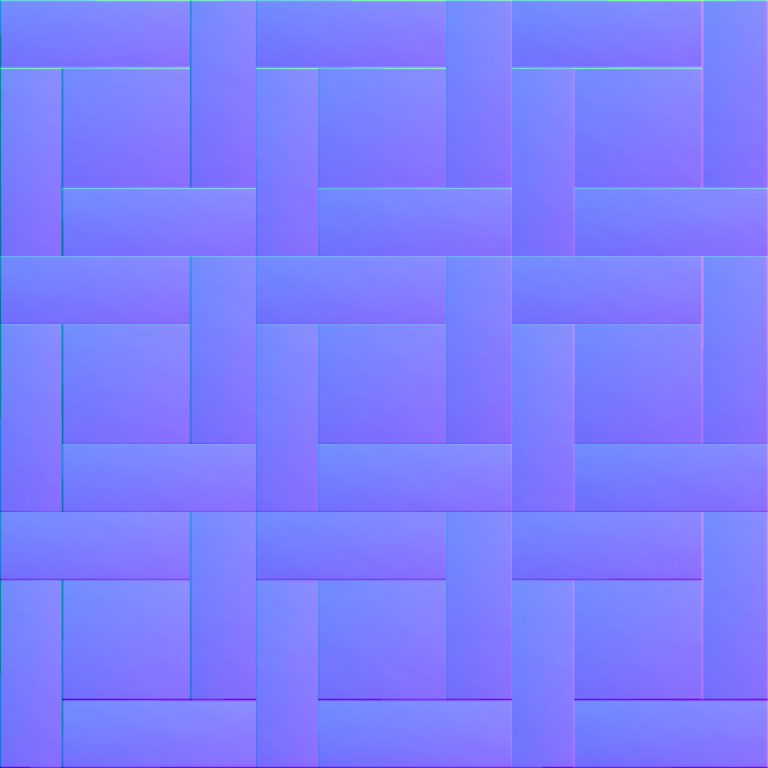
This texture map is drawn by a WebGL 1 fragment shader. Its source:

```glsl
precision highp float;

uniform vec2 u_resolution;

const float REPEATS = 3.0;
const float RIM_WIDTH = 0.0048;

float hash(vec2 p) {
  return fract(sin(dot(p, vec2(127.1, 311.7))) * 43758.5453);
}

float valueNoise(vec2 p) {
  vec2 i = floor(p);
  vec2 f = fract(p);
  f = f * f * (3.0 - 2.0 * f);
  float bottom = mix(hash(i), hash(i + vec2(1.0, 0.0)), f.x);
  float top = mix(hash(i + vec2(0.0, 1.0)), hash(i + vec2(1.0, 1.0)), f.x);
  return mix(bottom, top, f.y);
}

// Worn surface height with slightly diagonal streaks
float wearHeight(vec2 p) {
  vec2 q = vec2(p.x * 0.6 - p.y * 0.3, p.y + p.x * 0.45);
  float sum = 0.0;
  float gain = 0.5;
  for (int i = 0; i < 3; i++) {
    sum += gain * valueNoise(q);
    q = q * 2.1 + 7.3;
    gain *= 0.45;
  }
  return sum;
}

vec2 wearTilt(vec2 p, float stepSize) {
  float h = wearHeight(p);
  return vec2(h - wearHeight(p + vec2(stepSize, 0.0)),
              h - wearHeight(p + vec2(0.0, stepSize))) / stepSize;
}

// Pinwheel of four planks around a centre block: bounds as (min, max)
vec4 pieceBounds(vec2 p, vec2 lo, vec2 hi) {
  if (p.x < hi.x && p.y > hi.y) return vec4(0.0, hi.y, hi.x, 1.0);
  if (p.x > hi.x && p.y > lo.y) return vec4(hi.x, lo.y, 1.0, 1.0);
  if (p.x > lo.x && p.y < lo.y) return vec4(lo.x, 0.0, 1.0, lo.y);
  if (p.x < lo.x && p.y < hi.y) return vec4(0.0, 0.0, lo.x, hi.y);
  return vec4(lo, hi);
}

vec2 rimMask(vec2 edgeDistance, float width, float blur) {
  return 1.0 - smoothstep(vec2(width - blur), vec2(width + blur), edgeDistance);
}

// Rim strength changes halfway along a side
float rimStrength(vec2 seed, float along) {
  return mix(0.55, 1.0, hash(seed + step(0.5, along) * 3.7));
}

// Rims lean outward from the middle of the canvas
vec2 outwardLean(vec2 uv) {
  vec2 offset = uv * 2.0 - 1.0;
  return sign(offset) * smoothstep(0.05, 0.95, abs(offset));
}

vec3 encodeNormal(vec2 tilt) {
  tilt *= min(1.0, 0.96 / max(length(tilt), 0.001));
  float z = sqrt(1.0 - dot(tilt, tilt));
  return vec3(tilt, z) * 0.5 + 0.5;
}

void main() {
  vec2 uv = gl_FragCoord.xy / u_resolution;
  vec2 cell = floor(uv * REPEATS);
  vec2 tile = fract(uv * REPEATS);
  float blur = 0.75 * REPEATS / min(u_resolution.x, u_resolution.y);

  vec4 bounds = pieceBounds(tile, vec2(0.243, 0.266), vec2(0.744, 0.735));
  vec2 local = (tile - bounds.xy) / (bounds.zw - bounds.xy);
  vec2 seed = cell * 5.0 + bounds.xy * 17.0 + bounds.zw * 9.0;

  // Gentle pillow curve across each piece
  vec2 tilt = mix(vec2(-0.12, -0.14), vec2(0.09, 0.11), local);
  tilt += 0.03 * (vec2(hash(seed), hash(seed + 4.1)) - 0.5);
  tilt += 0.022 * wearTilt(uv * 32.0 + seed, 0.25);

  // Bevelled rims, with their lean growing toward the canvas borders
  vec2 nearLow = rimMask(tile - bounds.xy, RIM_WIDTH, blur);
  vec2 nearHigh = rimMask(bounds.zw - tile, RIM_WIDTH, blur);
  vec2 rim = max(nearLow, nearHigh);
  vec2 strength = vec2(rimStrength(seed + 1.3, local.y),
                       rimStrength(seed + 2.9, local.x));
  vec2 lean = outwardLean(uv) * vec2(0.85, 0.72);
  tilt += rim * strength * lean;
  tilt += 0.15 * (nearHigh - nearLow) * strength;

  gl_FragColor = vec4(encodeNormal(tilt), 1.0);
}
```
